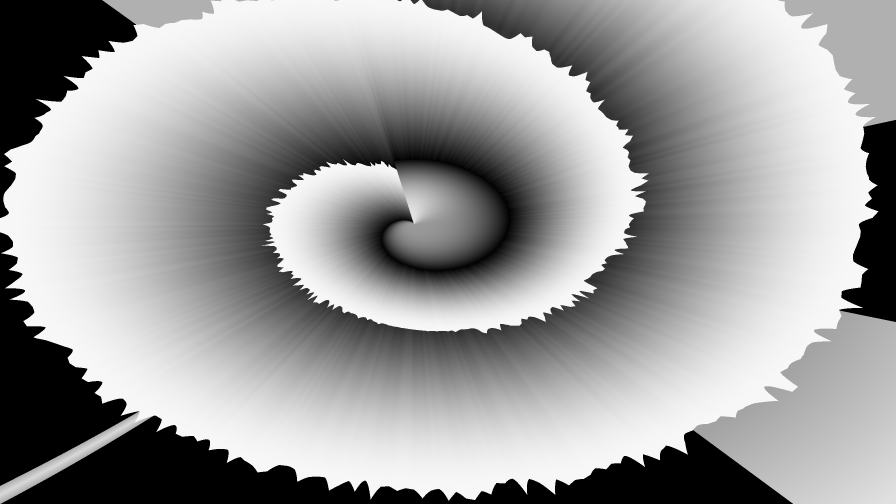
Give the GLSL for this background, as a Shadertoy shader.

```glsl
const vec2  CENTER      = vec2(0.462, 0.555); // share of the canvas
const float STRETCH     = 1.5;    // horizontal widening of the spiral
const float SEAM        = 0.283;  // angle of the inner seam, in turns
const float GROWTH      = 0.325;  // radius gained per turn
const float START       = -0.0255;
const float BULGE_ANGLE = 0.389;
const float CORE_RADIUS = 0.13;
const float SPIKES      = 300.0;  // spikes per turn
const float SPIKE_SIZE  = 0.021;
const float STREAKS     = 420.0;  // radial streaks per turn
const float STREAK_GAIN = 0.045;
const float WHITE       = 0.97;
const int   SAMPLES     = 3;      // per axis, for smooth edges
const float TAU         = 6.2831853;

float hash(float n) {
    n = fract(n * 0.1031);
    n *= n + 33.33;
    return fract(n * (n + n));
}

float noise(float x) {
    float cell = floor(x);
    return mix(hash(cell), hash(cell + 1.0), x - cell);
}

// Smooth radius of the arm's outer edge at an unwrapped angle in turns
float edgeRadius(float turn) {
    float a = TAU * (turn - BULGE_ANGLE);
    float bulge = 0.028 + 0.058 * cos(a) + 0.014 * cos(2.0 * a);
    return START + GROWTH * turn + (0.52 + 0.36 * turn) * bulge;
}

// Ragged offset of the edge, calm along the lower inner curve
float spikes(float turn) {
    float calm = (turn - 0.75) / 0.075;
    float size = SPIKE_SIZE * (0.45 + 0.5 * turn) * (1.0 - exp(-calm * calm));
    float fine = noise(turn * SPIKES);
    float broad = noise(turn * SPIKES * 0.27 + 71.0);
    return size * (1.3 * fine * fine + 0.6 * broad - 0.7);
}

float armShade(float radius, float inner, float outer, float base, float turn) {
    float f = clamp((radius - inner) / max(outer - inner, 0.001), 0.0, 1.0);
    float streak = STREAK_GAIN * (noise(turn * STREAKS) - 0.5) * (1.0 - f);
    return mix(base, WHITE, sin(f * TAU * 0.25)) + streak;
}

float coreShade(float radius, float rim, float turn) {
    float level = mix(0.6, 0.9, smoothstep(1.0, SEAM + 1.0, turn));
    return level * (1.0 - pow(radius / rim, 2.5));
}

// Black surround with pale wedges and one thin ray
float surround(float radius, float angle, float outer) {
    float beyond = max(radius - outer, 0.0);
    if (angle > 0.867 && angle < 0.953) return min(0.64 + 0.9 * beyond, 0.88);
    if (angle > 0.05 && angle < 0.369) return 0.69;
    float ray = abs(angle - 0.6427 + 0.0251 * radius);
    return ray < 0.003 ? 0.85 - 60.0 * ray : 0.0;
}

float spiral(vec2 p) {
    p.x /= STRETCH;
    float radius = length(p);
    float angle = fract(atan(p.y, p.x) / TAU);
    float turn = SEAM + fract(angle - SEAM);

    // Core
    float rim = max(CORE_RADIUS * smoothstep(0.222, 1.083, turn), 0.0001);
    if (radius < rim) return coreShade(radius, rim, turn);

    // Inner arm
    float inner = edgeRadius(turn);
    if (radius < inner + spikes(turn))
        return armShade(radius, rim, inner, 0.02, turn);

    // Outer arm
    turn += 1.0;
    float outer = edgeRadius(turn);
    float base = 0.02 + 0.18 * smoothstep(1.25, 1.5, turn);
    if (radius < outer + spikes(turn))
        return armShade(radius, inner, outer, base, turn);

    return surround(radius, angle, outer);
}

void mainImage(out vec4 fragColor, in vec2 fragCoord) {
    float shade = 0.0;
    for (int j = 0; j < SAMPLES; j++)
    for (int i = 0; i < SAMPLES; i++) {
        vec2 offset = (vec2(i, j) + 0.5) / float(SAMPLES) - 0.5;
        vec2 p = (fragCoord + offset - CENTER * iResolution.xy) / iResolution.y;
        shade += clamp(spiral(p), 0.0, 1.0);
    }
    fragColor = vec4(vec3(shade / float(SAMPLES * SAMPLES)), 1.0);
}
```
